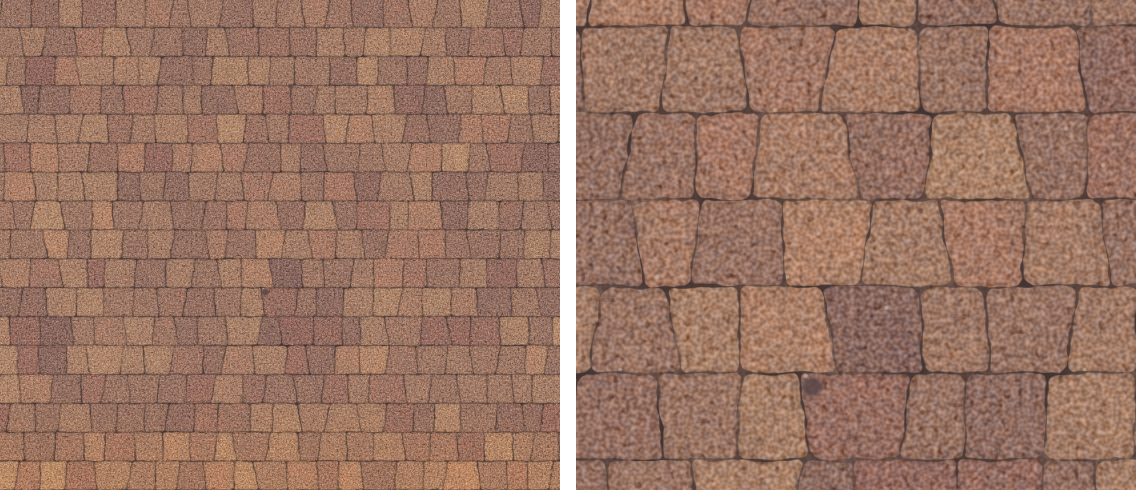
Left, the full canvas; right, a detail of the centre.
A WebGL 2 fragment shader for this texture:

```glsl
#version 300 es
precision highp float;
// Rows of tapered, weathered brown paving stones with thin dark joints.
uniform vec2 u_resolution;
out vec4 fragColor;

const float ROWS = 16.95;         // courses over the canvas height
const float STONE_WIDTH = 0.93;   // mean width, in course heights
const float JOINT_HALF = 0.012;
const float CORNER_RADIUS = 0.09;

const vec3 DARK_STONE  = vec3(0.515, 0.388, 0.360);
const vec3 MID_STONE   = vec3(0.610, 0.463, 0.393);
const vec3 LIGHT_STONE = vec3(0.715, 0.553, 0.425);
const vec3 JOINT_COLOR = vec3(0.240, 0.190, 0.185);
const vec3 SPECK_COLOR = vec3(0.780, 0.700, 0.620);
const vec3 STAIN_COLOR = vec3(0.330, 0.260, 0.270);

// Two random values in 0..1 for a lattice cell.
vec2 hash2(vec2 cell, uint seed) {
  uvec2 q = uvec2(ivec2(cell)) * uvec2(1597u, 3571u) + seed * 7919u;
  uint n = (q.x ^ (q.y << 11u)) * 74699u + q.y;
  n = (n ^ (n >> 15u)) * 668265u;
  n = (n ^ (n >> 13u)) * 974711u;
  n ^= n >> 16u;
  return vec2(n & 0xffffu, n >> 16u) / 65535.0;
}

float cornerSlope(vec2 cell, vec2 offset, uint seed) {
  float angle = 6.2832 * hash2(cell, seed).x;
  return dot(vec2(cos(angle), sin(angle)), offset);
}

// Gradient noise, roughly -0.7..0.7.
float gradientNoise(vec2 p, uint seed) {
  vec2 c = floor(p), f = p - c;
  vec2 u = f * f * f * (f * (f * 6.0 - 15.0) + 10.0);
  vec2 e = vec2(1.0, 0.0);
  float low = mix(cornerSlope(c, f, seed), cornerSlope(c + e, f - e, seed), u.x);
  float high = mix(cornerSlope(c + e.yx, f - e.yx, seed),
                   cornerSlope(c + 1.0, f - 1.0, seed), u.x);
  return mix(low, high, u.y);
}

// Position of a slanted joint; neighbours mostly lean in opposite directions.
float jointX(float index, float row, float shift, float y) {
  vec2 h = hash2(vec2(index, row), 1u);
  float lean = mod(index + row, 2.0) < 0.5 ? 1.0 : -1.0;
  float slant = lean * mix(-0.04, 0.21, h.y);
  return (index + shift + 0.42 * (h.x - 0.5)) * STONE_WIDTH + slant * (y - 0.5);
}

// Returns stone index, distance to side joints, distance to bed joints.
vec3 findStone(vec2 p, float row) {
  float y = p.y - row;
  float shift = hash2(vec2(row, 5.0), 2u).x;
  float base = floor(p.x / STONE_WIDTH - shift);
  vec2 sides = vec2(9.0);
  float id = base;
  for (float k = -1.0; k <= 2.0; k++) {
    float d = p.x - jointX(base + k, row, shift, y);
    if (d >= 0.0) { sides.x = min(sides.x, d); id = base + k; }
    else sides.y = min(sides.y, -d);
  }
  return vec3(id, min(sides.x, sides.y), min(y, 1.0 - y));
}

// Distance inward from a stone edge with rounded corners.
float insetDistance(vec2 edges, float radius) {
  vec2 q = max(radius - edges, 0.0);
  return min(radius - length(q), min(edges.x, edges.y));
}

vec3 stoneColor(vec2 id, vec2 p) {
  vec2 h = hash2(id, 3u);
  float cluster = gradientNoise(id * vec2(0.37, 0.61) + 0.3, 4u);
  float blotch = gradientNoise(p * 2.3, 5u);
  float tone = 0.5 + 0.55 * (h.x - 0.5) + 0.36 * cluster + 0.16 * blotch;
  vec3 color = mix(DARK_STONE, MID_STONE, clamp(tone * 2.0, 0.0, 1.0));
  color = mix(color, LIGHT_STONE, clamp(tone * 2.0 - 1.0, 0.0, 1.0));
  float red = smoothstep(0.5, 1.1, h.y + 0.4 * blotch);
  return color + red * vec3(0.012, -0.016, -0.008);
}

// Mineral grains: sharp brightness changes, dark pits and a hue drift.
vec3 grain(vec2 p) {
  float coarse = gradientNoise(p * 12.3, 6u);
  float fine = gradientNoise(p * 21.7 + 0.37, 7u);
  float hue = gradientNoise(p * 9.1, 8u);
  float pit = smoothstep(0.22, 0.5, gradientNoise(p * 10.7 + 0.6, 13u));
  return vec3(0.13 * coarse + 0.17 * fine - 0.10 * pit + 0.012)
       + hue * vec3(0.035, 0.0, -0.035);
}

void main() {
  vec2 p = gl_FragCoord.xy / u_resolution.y * ROWS;
  float pixel = ROWS / u_resolution.y;

  // Crooked, chipped stone edges
  vec2 wobble = vec2(gradientNoise(p * 3.1, 9u), gradientNoise(p * 2.7, 10u));
  float chip = gradientNoise(p * 7.3, 14u);
  vec2 q = p + wobble * vec2(0.045, 0.035);
  float row = floor(q.y);
  vec3 stone = findStone(q, row);
  float wear = gradientNoise(p * 1.7, 15u);
  float inset = insetDistance(stone.yz, CORNER_RADIUS + 0.08 * wear);

  // Stone surface, warmer near the bottom
  vec3 color = stoneColor(vec2(stone.x, row), p) + grain(p);
  color += (1.0 - smoothstep(0.5, 4.0, p.y)) * vec3(0.035, 0.010, -0.020);
  color *= mix(0.93, 1.0, smoothstep(0.0, 0.09, inset));

  // Sparse pale specks and one round stain
  float speck = step(0.9985, hash2(floor(p * 14.0), 11u).x);
  speck *= 1.0 - smoothstep(0.15, 0.5, length(fract(p * 14.0) - 0.5));
  color = mix(color, SPECK_COLOR, 0.7 * speck);
  float stain = length(p - vec2(9.18, 6.83)) + 0.04 * wobble.x;
  color = mix(color, STAIN_COLOR, 0.8 * (1.0 - smoothstep(0.08, 0.16, stain)));

  // Joints of uneven depth and width
  float depth = clamp(0.68 + 0.7 * gradientNoise(p * 1.3, 12u), 0.3, 0.95);
  float halfWidth = JOINT_HALF + 0.025 * chip;
  float joint = 1.0 - smoothstep(halfWidth - pixel, halfWidth + pixel, inset);
  color = mix(color, JOINT_COLOR, joint * depth);
  fragColor = vec4(color, 1.0);
}
```
